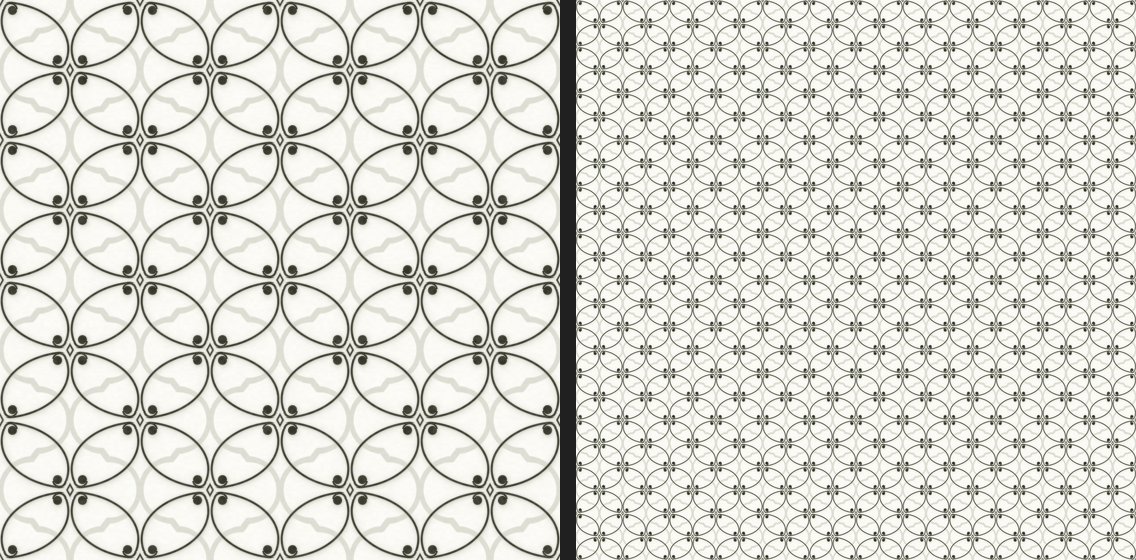
Left: one tile. Right: repeated 3 by 3.
This pattern is drawn by a Shadertoy shader. Its source:

```glsl
// Wrought-iron trellis of interlaced arcs and scrolls over a pale ogee lattice on paper.

const float CELLS = 8.0;                         // half repeats per side (even, so it tiles)
const vec3 PAPER = vec3(0.985, 0.983, 0.965);
const vec3 LATTICE = vec3(0.87, 0.87, 0.83);
const vec3 SHADOW = vec3(0.82, 0.82, 0.77);
const vec3 IRON = vec3(0.19, 0.20, 0.15);
const vec3 IRON_LIGHT = vec3(0.31, 0.32, 0.27);

// Lengths below are in cells.
const vec2 ARC_CENTER = vec2(0.0, 0.70);
const vec2 ARC_RADII = vec2(0.976, 0.67);
const float ARC_HALF_WIDTH = 0.0145;
const vec2 CURL_CENTER = vec2(0.15, 0.135);
const float CURL_RADIUS = 0.088;
const vec2 BUD_CENTER = vec2(0.178, 0.148);
const float BUD_RADIUS = 0.064;
const vec2 DIAMOND = vec2(0.043, 0.078);
const float DIAMOND_HALF_WIDTH = 0.011;
const vec2 FOIL_CENTER = vec2(0.455, 0.0);
const float FOIL_RADIUS = 0.44;
const float FOIL_HALF_WIDTH = 0.036;
const float SOFTNESS = 0.013;
const vec2 SHADOW_OFFSET = vec2(0.008, -0.014);
const float SHADOW_SPREAD = 0.034;
const float SHADOW_STRENGTH = 0.62;
const vec2 GRAIN_GRID = vec2(160.0, 256.0);
const float GRAIN = 0.016;

float hash(vec2 p) {
    vec3 q = fract(p.xyx * vec3(0.1031, 0.1030, 0.0973));
    q += dot(q, q.yzx + 33.33);
    return fract((q.x + q.y) * q.z);
}

// Value noise that wraps over the unit square.
float wrappedNoise(vec2 uv, vec2 grid) {
    vec2 p = uv * grid, i = floor(p), f = fract(p);
    f = f * f * (3.0 - 2.0 * f);
    vec2 a = mod(i, grid), b = mod(i + 1.0, grid);
    return mix(mix(hash(a), hash(vec2(b.x, a.y)), f.x),
               mix(hash(vec2(a.x, b.y)), hash(b), f.x), f.y);
}

// Mirrors the plane into one cell, with iron joints at (0,0) and (1,1).
vec2 foldCell(vec2 g) {
    return abs(mod(g + 1.0, 2.0) - 1.0);
}

float segment(vec2 p, vec2 a, vec2 b) {
    vec2 ab = b - a;
    return length(p - a - ab * clamp(dot(p - a, ab) / dot(ab, ab), 0.0, 1.0));
}

float ellipseLine(vec2 p, vec2 center, vec2 radii) {
    vec2 q = (p - center) / radii;
    float k = length(q);
    return abs(k - 1.0) * max(k, 0.001) / max(length(q / radii), 0.001);
}

// One arc that leaves joint (0,0) sideways and curls into a scroll at (1,1).
float ironStrand(vec2 p) {
    vec2 s = 1.0 - p;
    float d = 1.0;
    if (s.y > CURL_CENTER.y) {
        float halfWidth = mix(-0.02, ARC_HALF_WIDTH, smoothstep(0.0, 0.17, p.x));
        d = ellipseLine(p, ARC_CENTER, ARC_RADII) - halfWidth;
    } else {
        d = abs(length(s - CURL_CENTER) - CURL_RADIUS) - ARC_HALF_WIDTH;
    }
    d = min(d, length(s - BUD_CENTER) - BUD_RADIUS);
    // Open diamond at the joint
    float diamond = (dot(s, 1.0 / DIAMOND) - 1.0) / length(1.0 / DIAMOND);
    return min(d, abs(diamond) - DIAMOND_HALF_WIDTH);
}

float ironwork(vec2 g) {
    vec2 p = foldCell(g);
    return min(ironStrand(p), ironStrand(1.0 - p));
}

// Half of an ogee side: a round foil, then a short step to the cell center.
float foil(vec2 e) {
    float halfWidth = FOIL_HALF_WIDTH + 0.008 * smoothstep(0.2, 0.45, e.x);
    float d = e.x < FOIL_CENTER.x ? abs(length(e - FOIL_CENTER) - FOIL_RADIUS) : 1.0;
    d = min(d, segment(e, FOIL_CENTER + vec2(0.0, FOIL_RADIUS), vec2(0.5)));
    return d - halfWidth;
}

float lattice(vec2 g) {
    vec2 p = foldCell(g);
    vec2 e = vec2(1.0 - p.x, p.y);
    return min(foil(e), foil(1.0 - e));
}

float cover(float d, float edge) {
    return 1.0 - smoothstep(-edge, edge, d);
}

void mainImage(out vec4 fragColor, in vec2 fragCoord) {
    vec2 uv = fragCoord / iResolution.xy;
    vec2 g = uv * CELLS;
    float edge = max(SOFTNESS, 0.8 * CELLS / iResolution.y);

    // Paper and pale lattice
    float grain = wrappedNoise(uv, GRAIN_GRID) - 0.5;
    vec3 color = mix(PAPER, LATTICE, cover(lattice(g), edge));

    // Soft shadow, then iron with slight mottling
    float shade = exp(-max(ironwork(g - SHADOW_OFFSET), 0.0) / SHADOW_SPREAD);
    color = mix(color, SHADOW, SHADOW_STRENGTH * shade);
    color += GRAIN * grain;
    vec3 iron = mix(IRON, IRON_LIGHT, 0.7 * wrappedNoise(uv, vec2(192.0)));
    color = mix(color, iron, cover(ironwork(g), edge));

    fragColor = vec4(clamp(color, 0.0, 1.0), 1.0);
}
```
